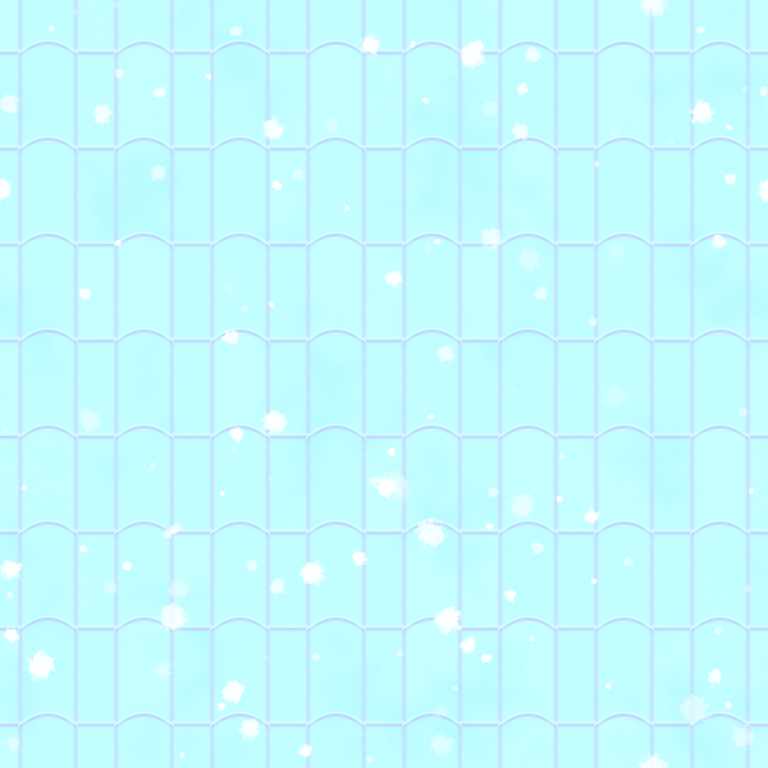
Reproduce this pattern procedurally as a three.js fragment shader.

```glsl
// Pale icy roof tiles with arched lips, lavender seams and scattered snow splats.
varying vec2 vUv;

vec2 hash2(vec2 p) {
  vec3 q = fract(p.xyx * vec3(0.1031, 0.1030, 0.0973));
  q += dot(q, q.yzx + 33.33);
  return fract((q.xx + q.yz) * q.zy);
}

float cornerSlope(vec2 corner, vec2 offset, float period) {
  float angle = 6.2832 * hash2(mod(corner, period) + period).x;
  return dot(vec2(cos(angle), sin(angle)), offset);
}

// Gradient noise that wraps after one canvas, about -0.7 to 0.7
float wrapNoise(vec2 uv, float period) {
  vec2 p = uv * period, i = floor(p), f = p - i;
  vec2 s = f * f * f * (f * (f * 6.0 - 15.0) + 10.0);
  vec2 e = vec2(1.0, 0.0);
  float low = mix(cornerSlope(i, f, period), cornerSlope(i + e, f - e, period), s.x);
  float high = mix(cornerSlope(i + e.yx, f - e.yx, period),
                   cornerSlope(i + e.xx, f - e.xx, period), s.x);
  return mix(low, high, s.y);
}

float glow(float d, float width) {
  return exp(-d * d / (width * width));
}

// Light lip (x) and the shadow below it (y), from the height above an edge
vec2 lipAndShadow(float d) {
  float shadow = smoothstep(-0.055, -0.018, d) * (1.0 - smoothstep(-0.016, 0.004, d));
  return vec2(glow(d - 0.006, 0.013), shadow);
}

// Opacity of all snow splats, with ragged rims
float snowCover(vec2 uv, float ragged) {
  float bare = 1.0;
  for (int i = 0; i < 125; i++) {
    vec2 id = vec2(float(i), 7.0);
    vec2 offset = abs(uv - hash2(id));
    offset = min(offset, 1.0 - offset);
    vec2 kind = hash2(id + vec2(3.0, 211.0));
    float radius = mix(0.004, 0.021, kind.x * kind.x);
    float d = length(offset) / radius + 0.45 * ragged;
    float opacity = min(1.0, 0.2 + 1.15 * kind.y);
    bare *= 1.0 - opacity * (1.0 - smoothstep(0.6, 1.1, d));
  }
  return 1.0 - bare;
}

void main() {
  vec2 grid = vUv * 8.0;
  vec2 cell = fract(grid);
  float side = abs(cell.x - 0.5);
  float grain = wrapNoise(vUv, 256.0);
  float ragged = wrapNoise(vUv, 128.0);

  // Lower edge of each row: arches over the caps, straight over the pans
  float arch = 0.573 - 1.4 * side * side;
  float edge = side < 0.272 ? arch : 0.469;
  float archHeight = (cell.y - arch) / sqrt(1.0 + 7.84 * side * side);
  float onArch = 1.0 - smoothstep(0.305, 0.325, side);
  float onPan = smoothstep(0.262, 0.282, side);
  vec2 archParts = lipAndShadow(archHeight) * onArch;
  archParts.y *= 1.0 - 0.6 * smoothstep(0.12, 0.3, side);
  vec2 panParts = lipAndShadow(cell.y - 0.469) * onPan;
  vec2 rim = max(archParts, panParts);

  // Slight tint per tile, plus soft cloudy wear
  float column = floor(grid.x - 0.21) * 2.0 + step(0.58, fract(grid.x - 0.21));
  vec2 tile = mod(vec2(column, floor(grid.y - edge)), vec2(16.0, 8.0));
  float cloud = wrapNoise(vUv, 6.0) + 0.5 * wrapNoise(vUv, 24.0);
  float wear = 0.45 * hash2(tile + 51.0).x + smoothstep(0.0, 0.7, cloud);
  vec3 color = mix(vec3(0.775, 1.0, 1.0), vec3(0.725, 0.985, 1.0), min(wear, 1.0));
  color += 0.012 * grain;

  // Grainy vertical seams
  float seam = glow(side - 0.29 + 0.006 * ragged, 0.021);
  color = mix(color, vec3(0.775, 0.85, 1.0), seam * (0.78 + 0.4 * grain));

  // Shadow under the rim, then the rim itself
  color = mix(color, vec3(0.75, 0.81, 1.0), rim.y * (0.88 + 0.2 * grain));
  color = mix(color, vec3(0.83, 1.0, 1.0), 0.85 * rim.x);

  color = mix(color, vec3(0.99, 1.0, 1.0), snowCover(vUv, ragged + 0.5 * grain));
  gl_FragColor = vec4(color, 1.0);
}
```
